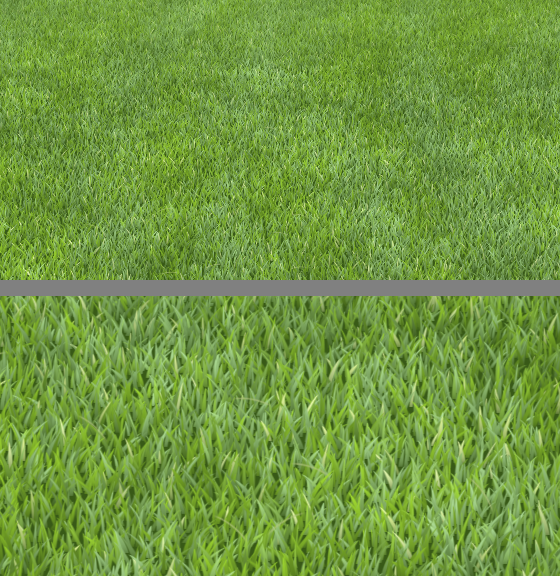
Top, the full canvas; bottom, a detail of the centre.
This texture is drawn by a Shadertoy shader. Its source:

```glsl
// A mown lawn seen at a low angle: thousands of thin blades shrinking into the distance.

#define ROW_STEP 0.008      // spacing of blade rows at the front edge
#define COLUMN_STEP 0.0105  // spacing of blades along a row
#define BLADE_LENGTH 0.047
#define BLADE_WIDTH 0.0031  // half width near the root
#define LEAN 0.8            // sideways reach as a share of length
#define PERSPECTIVE 0.5     // how much the lawn shrinks by the top edge
#define SOFTNESS 0.0015     // edge blur in focus
#define BROAD_CONTRAST 0.13
#define TUFT_CONTRAST 0.17
#define STEM_SHARE 0.3      // chance of a stray stem per cell

const vec3 SHADOW = vec3(0.22, 0.35, 0.09);
const vec3 LIME   = vec3(0.475, 0.66, 0.15);
const vec3 PALE   = vec3(0.525, 0.685, 0.42);
const vec3 STRAW  = vec3(0.70, 0.77, 0.50);
const vec3 HAZE   = vec3(0.46, 0.63, 0.21);

vec4 hash4(vec2 p) {
    vec4 q = fract(p.xyxy * vec4(0.1031, 0.1030, 0.0973, 0.1099));
    q += dot(q, q.wzxy + 33.33);
    return fract((q.xxyz + q.yzzw) * q.zywx);
}

// Depth along the ground, and its inverse
float depthAt(float y) { return -log(1.0 - PERSPECTIVE * y) / PERSPECTIVE; }
float heightAt(float depth) { return (1.0 - exp(-PERSPECTIVE * depth)) / PERSPECTIVE; }

// Layered sines, about -1 to 1: x holds wide patches, y holds small tufts
vec2 patches(vec2 g) {
    float broad = sin(5.0 * g.x + 2.0 * sin(6.0 * g.y + 1.0)) * sin(13.0 * g.y + 1.7 * sin(4.0 * g.x));
    broad += 0.7 * sin(14.0 * g.x - 9.0 * g.y + 2.0 * sin(17.0 * g.y)) * sin(23.0 * g.y + 2.0 * sin(9.0 * g.x));
    float tufts = sin(41.0 * g.x + 2.5 * sin(29.0 * g.y)) * sin(53.0 * g.y + 2.3 * sin(31.0 * g.x + 2.0));
    return vec2(broad, tufts);
}

// Coverage of one curved, tapered blade; t runs from root to tip
float bladeMask(vec2 q, float len, float lean, float width, float soft, out float t) {
    t = q.y / len;
    if (t < 0.0 || t > 1.0) return 0.0;
    float slope = lean * (0.5 + t) / len;
    float d = abs(q.x - lean * mix(t, t * t, 0.5)) * inversesqrt(1.0 + slope * slope);
    float edge = d - width * (1.0 - t * t);
    return smoothstep(soft, -soft, edge) * smoothstep(1.0, 0.88, t);
}

// Paint rows from back to front so that nearer blades overlap
vec3 grass(vec2 p, float soft) {
    float nearestRow = floor(depthAt(p.y) / ROW_STEP);
    vec3 color = SHADOW;
    for (int r = 0; r < 9; r++) {
        float row = nearestRow - float(r);
        float scale = exp(-PERSPECTIVE * row * ROW_STEP);
        float pitch = COLUMN_STEP * scale;
        float middle = floor(p.x / pitch);
        for (int c = -4; c <= 4; c++) {
            vec2 cell = vec2(middle + float(c), row);
            vec4 h = hash4(cell + 300.0);
            vec4 k = hash4(cell + vec2(71.0, 517.0));
            vec2 root = vec2((cell.x + h.x) * pitch, heightAt((row + h.y) * ROW_STEP));
            float len = BLADE_LENGTH * scale * mix(0.4, 1.05, h.z);
            float lean = (h.w + k.x - 0.95) * LEAN * BLADE_LENGTH * scale;
            float width = BLADE_WIDTH * scale * mix(0.6, 1.3, k.y);
            float t;
            float mask = bladeMask(p - root, len, lean, width, soft, t);
            if (mask <= 0.0) continue;

            vec2 ground = vec2(root.x, depthAt(root.y));
            vec2 tone = patches(ground);
            float cool = clamp(k.z + 0.22 * patches(ground.yx * 0.7 + 3.0).x, 0.0, 1.0);
            vec3 leaf = mix(LIME, PALE, smoothstep(0.1, 0.9, cool));
            leaf = mix(leaf, STRAW, 0.8 * step(0.965, k.w));
            float light = mix(0.3, 1.14, sqrt(t)) * mix(0.68, 1.34, fract(k.w * 7.0));
            light += BROAD_CONTRAST * tone.x + TUFT_CONTRAST * tone.y;
            color = mix(color, mix(SHADOW * 0.9, leaf, max(light, 0.0)), mask);
        }
    }
    return color;
}

// Sparse dry stems lying over the blades
float strayStems(vec2 p, float soft) {
    float mask = 0.0;
    vec2 grid = vec2(0.14, 0.10);
    for (int j = -1; j <= 1; j++)
    for (int i = -1; i <= 1; i++) {
        vec2 cell = floor(p / grid) + vec2(float(i), float(j));
        vec4 h = hash4(cell + 910.0);
        float scale = 1.0 - PERSPECTIVE * p.y;
        vec2 q = p - (cell + h.xy) * grid;
        float angle = (h.z - 0.5) * 2.6;
        vec2 along = vec2(cos(angle), sin(angle));
        float s = dot(q, along) / (0.035 * scale);
        float d = abs(dot(q, vec2(-along.y, along.x)) + 0.006 * scale * (s * s - 0.5));
        float line = smoothstep(soft, -soft, d - 0.0012 * scale) * smoothstep(1.0, 0.6, abs(s));
        mask = max(mask, line * step(h.w, STEM_SHARE));
    }
    return mask;
}

void mainImage(out vec4 fragColor, in vec2 fragCoord) {
    vec2 p = fragCoord / iResolution.y;
    float far = smoothstep(0.6, 1.0, p.y);
    float soft = max(0.5 / iResolution.y, SOFTNESS * (1.0 + 0.6 * far));

    vec3 color = grass(p, soft);
    color = mix(color, STRAW, 0.7 * strayStems(p, soft));

    // Distance lowers contrast and warms the green
    color = mix(color, HAZE, 0.25 * far);
    fragColor = vec4(color, 1.0);
}
```
